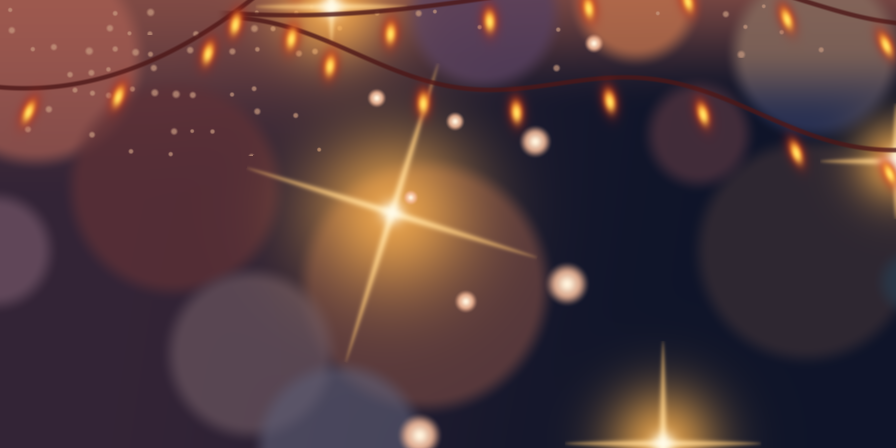
Write a Shadertoy shader that draws this background.

```glsl
#define NAVY vec3(0.06, 0.08, 0.16)
#define PLUM vec3(0.20, 0.14, 0.21)
#define ROSE vec3(0.52, 0.30, 0.27)
#define GOLD vec3(1.00, 0.70, 0.30)
#define CREAM vec3(1.00, 0.94, 0.76)
#define PEARL vec3(0.96, 0.70, 0.56)
#define WIRE vec3(0.30, 0.09, 0.09)
#define DISC_BLUR 0.025
#define RAY_WIDTH 0.010
#define BULB_DROP 0.050
#define DUST_CELLS 22.0

float hash(vec2 p) {
    p = fract(p * vec2(0.1731, 0.3197));
    p += dot(p, p.yx + 31.7);
    return fract((p.x + p.y) * p.x * 7.31);
}

// Out-of-focus light
void bokeh(inout vec3 col, vec2 p, vec2 center, float radius, vec3 tint, float opacity) {
    float d = length(p - center) - radius;
    col = mix(col, tint, opacity * smoothstep(DISC_BLUR, -DISC_BLUR, d));
}

// One tapered, two-sided ray along the x axis
float ray(vec2 q, float reach) {
    float taper = max(1.0 - abs(q.x) / reach, 0.0);
    float width = RAY_WIDTH * (0.45 + 0.55 * taper);
    return exp(-q.y * q.y / (width * width)) * sqrt(taper);
}

void star(inout vec3 col, vec2 p, vec2 center, float tilt, vec2 reach, float glow) {
    vec2 q = p - center;
    float c = cos(tilt), s = sin(tilt);
    q = vec2(c * q.x + s * q.y, c * q.y - s * q.x);
    float d = length(q) / glow;
    col = mix(col, GOLD, 0.85 * exp(-d * d));
    float rays = max(ray(q, reach.x), ray(q.yx, reach.y));
    col = mix(col, mix(GOLD, CREAM, 0.2 + 0.6 * exp(-d)), 0.9 * rays);
    col = mix(col, vec3(1.0, 0.98, 0.9), exp(-dot(q, q) / 0.0006));
}

void pearl(inout vec3 col, vec2 p, vec2 center, float radius) {
    float d = length(p - center) / radius;
    col = mix(col, PEARL, 0.85 * smoothstep(1.15, 0.5, d));
    col = mix(col, vec3(1.0, 0.95, 0.86), exp(-5.0 * d * d));
}

// Start and spacing of the bulbs on each strand
vec2 strandSpan(int strand) {
    return strand == 0 ? vec2(0.065, 0.200)
         : strand == 1 ? vec2(0.737, 0.208) : vec2(0.651, 0.221);
}

// Bulb height at position i along a strand
float strandHeight(int strand, float i) {
    if (strand == 0) return 0.753 + 0.003 * i + 0.031 * i * i;
    if (strand == 1) return 0.839 - 0.031 * i - 0.042 * sin(1.45 * i - 0.4);
    return 0.958 - 0.042 * cos(0.75 * i) - 0.065 * smoothstep(4.0, 6.0, i);
}

void bulb(inout vec3 col, vec2 p, vec2 center) {
    vec2 q = p - center;
    q.x -= q.y * mix(0.35, -0.35, center.x * 0.5);
    float d = length(q / vec2(0.024, 0.042));
    col = mix(col, vec3(0.72, 0.13, 0.07), 0.9 * exp(-1.6 * d * d));
    col = mix(col, vec3(1.0, 0.48, 0.10), exp(-5.0 * d * d));
    float core = length((q + vec2(0.0, 0.004)) / vec2(0.010, 0.019));
    col = mix(col, vec3(1.0, 0.87, 0.38), exp(-core * core));
}

void garland(inout vec3 col, vec2 p, int strand) {
    vec2 span = strandSpan(strand);
    float i = (p.x - span.x) / span.y;
    float h = strandHeight(strand, i);
    float slope = (strandHeight(strand, i + 0.05) - h) / (0.05 * span.y);
    float d = abs(p.y - h - BULB_DROP) / sqrt(1.0 + slope * slope);
    float begin = strand == 0 ? 1.0 : smoothstep(0.48, 0.54, p.x);
    col = mix(col, WIRE, 0.8 * begin * smoothstep(0.008, 0.002, d));
    for (int k = 0; k < 7; k++) {
        float n = float(k);
        bulb(col, p, vec2(span.x + n * span.y, strandHeight(strand, n)));
    }
}

// Cellular specks, denser toward the upper left
void dust(inout vec3 col, vec2 p) {
    vec2 cell = floor(p * DUST_CELLS);
    vec2 jitter = vec2(hash(cell + 3.0), hash(cell + 17.0));
    vec2 q = (fract(p * DUST_CELLS) - 0.3 - 0.4 * jitter) / DUST_CELLS;
    float density = smoothstep(0.55, 0.8, p.y) * smoothstep(0.85, 0.5, p.x)
                  + 0.4 * smoothstep(0.8, 0.95, p.y);
    float lit = step(hash(cell + 41.0), 0.32 * density);
    float size = mix(0.006, 0.012, hash(cell + 59.0));
    col = mix(col, vec3(0.78, 0.60, 0.50), 0.7 * lit * smoothstep(size, 0.3 * size, length(q)));
}

void mainImage(out vec4 fragColor, in vec2 fragCoord) {
    vec2 p = fragCoord / iResolution.y;

    // Night gradient with a warm upper rim
    vec3 col = mix(PLUM, NAVY, smoothstep(0.2, 1.5, p.x - 0.15 * p.y));
    float rim = smoothstep(0.55 + 0.2 * smoothstep(0.3, 1.2, p.x), 1.08, p.y);
    col = mix(col, ROSE, rim);

    // Large soft lights
    bokeh(col, p, vec2(0.08, 0.87), 0.23, vec3(0.68, 0.38, 0.33), 0.65);
    bokeh(col, p, vec2(0.39, 0.58), 0.23, vec3(0.37, 0.19, 0.21), 0.75);
    bokeh(col, p, vec2(-0.01, 0.44), 0.12, vec3(0.42, 0.31, 0.38), 0.8);
    bokeh(col, p, vec2(0.95, 0.36), 0.27, vec3(0.38, 0.24, 0.24), 0.85);
    bokeh(col, p, vec2(0.56, 0.21), 0.18, vec3(0.40, 0.32, 0.36), 0.75);
    bokeh(col, p, vec2(0.76, 0.0), 0.18, vec3(0.36, 0.36, 0.45), 0.65);
    bokeh(col, p, vec2(1.80, 0.44), 0.24, vec3(0.21, 0.17, 0.20), 0.8);
    bokeh(col, p, vec2(1.56, 0.70), 0.11, vec3(0.34, 0.21, 0.25), 0.7);
    bokeh(col, p, vec2(1.08, 0.97), 0.16, vec3(0.34, 0.25, 0.37), 0.8);
    bokeh(col, p, vec2(1.42, 1.0), 0.13, vec3(0.76, 0.45, 0.30), 0.75);
    vec3 twilight = mix(vec3(0.18, 0.21, 0.35), vec3(0.52, 0.41, 0.36), smoothstep(0.72, 0.9, p.y));
    bokeh(col, p, vec2(1.82, 0.88), 0.18, twilight, 0.85);
    bokeh(col, p, vec2(2.03, 0.37), 0.06, vec3(0.15, 0.25, 0.33), 0.6);

    dust(col, p);

    // Gold stars, then the light strings in front
    star(col, p, vec2(0.74, 0.985), 0.0, vec2(0.17, 0.08), 0.12);
    star(col, p, vec2(0.875, 0.525), -0.30, vec2(0.34, 0.35), 0.18);
    star(col, p, vec2(1.48, 0.01), 0.0, vec2(0.22, 0.23), 0.12);
    star(col, p, vec2(2.0, 0.64), 0.0, vec2(0.17, 0.13), 0.09);
    for (int strand = 0; strand < 3; strand++) garland(col, p, strand);
    bulb(col, p, vec2(0.526, 0.948));

    // Small bright pearls
    pearl(col, p, vec2(1.266, 0.366), 0.046);
    pearl(col, p, vec2(1.195, 0.684), 0.034);
    pearl(col, p, vec2(0.937, 0.028), 0.046);
    pearl(col, p, vec2(1.040, 0.327), 0.024);
    pearl(col, p, vec2(1.016, 0.729), 0.020);
    pearl(col, p, vec2(0.841, 0.781), 0.020);
    pearl(col, p, vec2(1.326, 0.903), 0.020);
    pearl(col, p, vec2(0.917, 0.559), 0.016);

    fragColor = vec4(col, 1.0);
}
```
